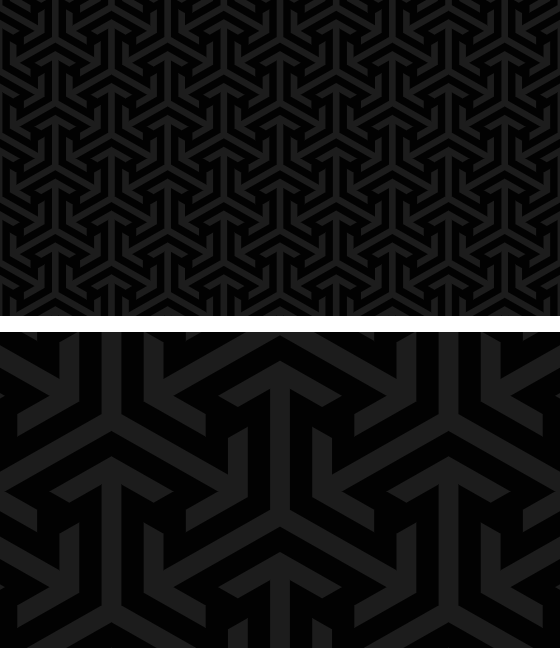
Top: the whole. Bottom: its middle third, enlarged.
This pattern is drawn by a WebGL 2 fragment shader. Its source:

```glsl
#version 300 es
precision highp float;
// Interlocking three-way arrows, charcoal on near-black.
// One tri-arrow distance function, folded to a single half arm,
// is repeated on a triangular lattice with columns 8 units apart.

uniform vec2 u_resolution;
out vec4 outColor;

const float ROW = 9.2376;         // lattice step along a column
const float HALF_STROKE = 0.47;   // strokes are just under one unit wide

// Arms point up, down-left and down-right; each ends in an open arrowhead.
float triArrow(vec2 p) {
    // Fold the three arms onto the right half of the upward one
    p.x = abs(p.x);
    vec2 mirror = vec2(0.5, -0.8660254);
    p -= 2.0 * max(dot(p, mirror), 0.0) * mirror;
    p.x = abs(p.x);

    // Stem, trimmed by the outer slope of the head
    float slope = dot(p, vec2(0.5, 0.8660254)) - 6.0;
    float stem = max(p.x, slope) - HALF_STROKE;

    // Barb, cut off along the opposite slope
    float cut = dot(p, mirror) + 4.0;
    float barb = max(abs(slope), cut) - HALF_STROKE;
    return min(stem, barb);
}

void main() {
    // The canvas is 45 units high; the lattice is slightly flattened
    vec2 p = (gl_FragCoord.xy - vec2(0.5 * u_resolution.x, 0.0)) / u_resolution.y;
    p = p * vec2(45.0, 45.77) - vec2(0.0, 21.66);

    // Nearest lattice point, then its neighbours
    float column = round(p.x / 8.0);
    float row = round(p.y / ROW - 0.5 * column);
    float d = 1e3;
    for (int i = -1; i <= 1; i++) {
        for (int j = -1; j <= 1; j++) {
            vec2 cell = vec2(column + float(i), row + float(j));
            vec2 center = vec2(8.0 * cell.x, ROW * (cell.y + 0.5 * cell.x));
            d = min(d, triArrow(p - center));
        }
    }

    // Antialiased fill
    float pixel = 45.0 / u_resolution.y;
    float ink = clamp(0.5 - d / pixel, 0.0, 1.0);
    outColor = vec4(mix(vec3(0.008), vec3(0.11), ink), 1.0);
}
```
